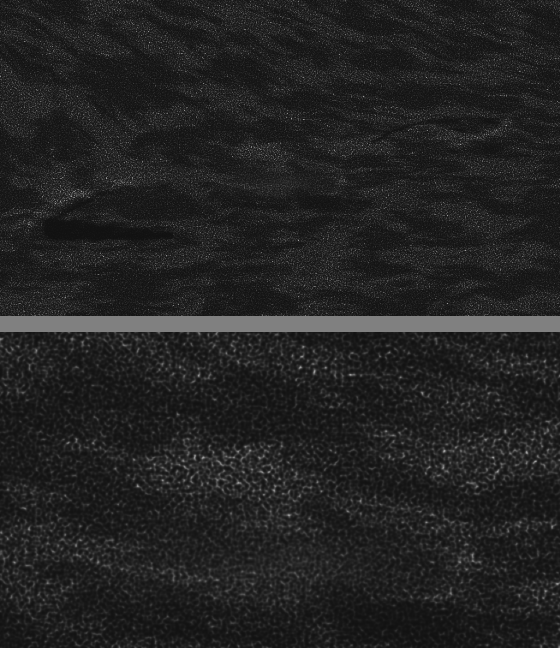
Top: the whole. Bottom: its middle third, enlarged.
Write a WebGL 1 fragment shader that draws this texture.

```glsl
precision highp float;

uniform vec2 u_resolution;

const float BASE_GREY = 0.064;
const float SAND_GREY = 0.051;

vec2 gradientAt(vec2 cell) {
  vec3 h = fract(vec3(cell.xyx) * vec3(0.1031, 0.1030, 0.0973));
  h += dot(h, h.yzx + 33.33);
  float angle = 6.2832 * fract((h.x + h.y) * h.z);
  return vec2(cos(angle), sin(angle));
}

float gradientNoise(vec2 p) {
  vec2 i = floor(p);
  vec2 f = p - i;
  vec2 u = f * f * f * (f * (f * 6.0 - 15.0) + 10.0);
  vec2 e = vec2(1.0, 0.0);
  float low = mix(dot(gradientAt(i), f), dot(gradientAt(i + e), f - e), u.x);
  float high = mix(dot(gradientAt(i + e.yx), f - e.yx),
                   dot(gradientAt(i + e.xx), f - e.xx), u.x);
  return mix(low, high, u.y);
}

float fbm(vec2 p) {
  float sum = 0.0;
  float amplitude = 1.0;
  for (int i = 0; i < 5; i++) {
    sum += amplitude * gradientNoise(p);
    p = mat2(1.9, 0.25, -0.25, 1.9) * p + 17.3;
    amplitude *= 0.6;
  }
  return sum;
}

// Distance to a quadratic curve (x) and position along it (y)
vec2 curve(vec2 p, vec2 a, vec2 b, vec2 c) {
  vec2 nearest = vec2(9.0, 0.0);
  vec2 start = a;
  for (int i = 1; i <= 14; i++) {
    float t = float(i) / 14.0;
    vec2 end = mix(mix(a, b, t), mix(b, c, t), t);
    vec2 d = end - start;
    float k = clamp(dot(p - start, d) / dot(d, d), 0.0, 1.0);
    float dist = length(p - start - k * d);
    if (dist < nearest.x) nearest = vec2(dist, t + (k - 1.0) / 14.0);
    start = end;
  }
  return nearest;
}

float soft(float dist, float width) {
  return exp(-dist * dist / (width * width));
}

float blob(vec2 p, vec2 center, vec2 radius) {
  return soft(length((p - center) / radius), 1.0);
}

// Wind-drawn ragged patches, slanting more toward the top
float streaks(vec2 p) {
  float slope = 0.36 * smoothstep(0.3, 0.95, p.y);
  vec2 q = vec2(p.x, p.y + slope * (p.x - 0.9));
  q += 0.03 * vec2(gradientNoise(q * 6.0), gradientNoise(q * 6.0 + 31.0));
  float broad = fbm(q * vec2(3.6, 13.0) + 4.0);
  float fine = fbm(q * vec2(13.0, 48.0) + 50.0);
  float patches = smoothstep(-0.3, 0.3, broad + 0.3 * fine) - 0.5;
  return 0.88 * patches + 0.3 * fine;
}

float speckle(vec2 p) {
  vec2 turned = mat2(0.8, 0.6, -0.6, 0.8) * p;
  return gradientNoise(p * 263.0) + 0.8 * gradientNoise(turned * 197.0 + 70.0);
}

// Hollow at lower left: shadow pocket (x) and rim light (y)
vec2 hollow(vec2 p) {
  vec2 pocket = curve(p, vec2(0.172, 0.276), vec2(0.32, 0.264), vec2(0.54, 0.254));
  float width = 0.034 * (1.0 - 0.75 * pocket.y);
  float shade = 1.0 - smoothstep(width - 0.006, width + 0.007, pocket.x);
  vec2 crease = curve(p, vec2(0.17, 0.305), vec2(0.24, 0.36), vec2(0.41, 0.412));
  shade = max(shade, soft(crease.x, 0.007) * (1.0 - 0.6 * crease.y));
  vec2 rim = curve(p, vec2(0.088, 0.26), vec2(0.085, 0.375), vec2(0.42, 0.422));
  float light = soft(rim.x, 0.012) * (1.0 - 0.4 * rim.y) + 0.5 * soft(rim.x, 0.045);
  return vec2(shade, light);
}

// Ridge at right: creases and pits (x), crest light (y)
vec2 ridge(vec2 p) {
  vec2 upper = curve(p, vec2(1.18, 0.552), vec2(1.30, 0.635), vec2(1.60, 0.625));
  vec2 lower = curve(p, vec2(1.28, 0.518), vec2(1.50, 0.535), vec2(1.612, 0.612));
  float shade = soft(upper.x, 0.005) * (1.0 - 0.6 * upper.y);
  shade += 0.4 * blob(p, vec2(1.52, 0.52), vec2(0.16, 0.022));
  shade += blob(p, vec2(1.546, 0.616), vec2(0.035, 0.009));
  shade += blob(p, vec2(1.455, 0.588), vec2(0.018, 0.007));
  float light = 0.8 * soft(lower.x, 0.009) + 0.7 * blob(p, vec2(1.4, 0.57), vec2(0.17, 0.035));
  light += 1.8 * blob(p, vec2(1.597, 0.615), vec2(0.019, 0.011));
  return vec2(min(shade, 1.0), light);
}

void main() {
  vec2 p = gl_FragCoord.xy / u_resolution.y;
  vec2 rough = p + 0.012 * vec2(gradientNoise(p * 24.0), gradientNoise(p * 24.0 + 9.0));

  vec2 marks = hollow(rough) + ridge(rough);
  float smear = blob(rough, vec2(0.88, 0.425), vec2(0.19, 0.045));
  float band = blob(rough, vec2(0.9, 0.53), vec2(0.30, 0.028));
  float under = blob(rough, vec2(0.93, 0.362), vec2(0.27, 0.022));
  vec2 arc = curve(rough, vec2(1.02, 0.48), vec2(1.13, 0.46), vec2(1.05, 0.385));

  // Combine relief and grain into a skewed brightness
  float tone = streaks(p) * (1.0 - 0.5 * smear) - 0.07;
  tone += 0.65 * smear + 0.4 * band - 0.6 * under + 0.45 * soft(arc.x, 0.012);
  tone += 0.65 * marks.y - 1.6 * marks.x;
  float grain = 2.15 * speckle(p) * (1.0 - 0.4 * smear);
  float grey = BASE_GREY + SAND_GREY * exp(tone + grain);
  gl_FragColor = vec4(vec3(min(grey, 0.62)), 1.0);
}
```
